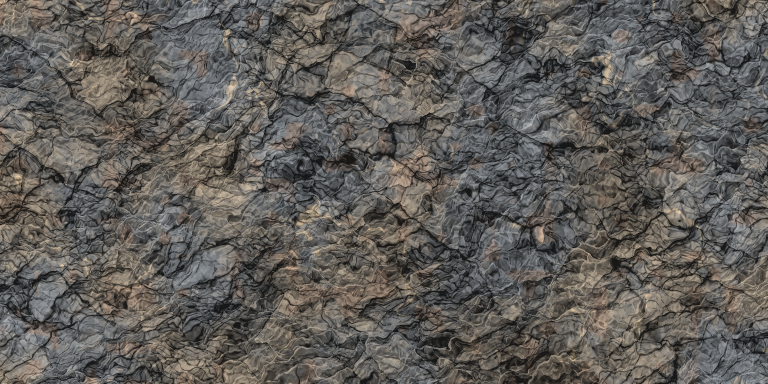
Reproduce this texture procedurally as a WebGL 2 fragment shader.

```glsl
#version 300 es
precision highp float;
// A weathered cliff face of broken grey stone: tilted Voronoi facets are
// stacked over several scales into a height field, lit from the upper left,
// then tinted and cut by dark cracks and thin pale mineral veins.

#define BASE_TONE 0.422
#define SHADE_GAIN 0.118
#define ALBEDO_GAIN 0.085
#define GRAIN_GAIN 0.17
#define CRACK_DEPTH 0.20
#define SHADOW_DEPTH 0.13
#define VEIN_GAIN 0.17
#define FACET_FREQ 6.0
#define LEDGE_STEP 0.22
#define LIGHT_DIR vec2(-0.45, 0.89)

uniform vec2 u_resolution;
out vec4 fragColor;

vec3 hash3(vec2 p) {
  vec3 a = fract(p.xyx * vec3(0.1031, 0.1030, 0.0973));
  a += dot(a, a.yxz + 33.33);
  return fract((a.xxy + a.yzz) * a.zyx);
}

float noise(vec2 p) {
  vec2 i = floor(p), f = fract(p);
  f = f * f * (3.0 - 2.0 * f);
  float low = mix(hash3(i).x, hash3(i + vec2(1, 0)).x, f.x);
  float high = mix(hash3(i + vec2(0, 1)).x, hash3(i + vec2(1, 1)).x, f.x);
  return mix(low, high, f.y);
}

float fbm(vec2 p) {
  float sum = 0.0, amp = 0.533;
  for (int i = 0; i < 4; i++) {
    sum += amp * noise(p);
    p = mat2(1.6, 1.2, -1.2, 1.6) * p + 17.3;
    amp *= 0.5;
  }
  return sum;
}

mat2 rotation(float a) {
  return mat2(cos(a), sin(a), -sin(a), cos(a));
}

// One layer of tilted plates: height, distance to the border, plate value
vec3 facet(vec2 p) {
  vec2 cell = floor(p);
  float nearest = 9.0, second = 9.0;
  vec3 plate = vec3(0.0);
  for (int y = -1; y <= 1; y++)
    for (int x = -1; x <= 1; x++) {
      vec2 id = cell + vec2(x, y);
      vec3 rnd = hash3(id + 60.0);
      vec2 rel = p - id - rnd.xy;
      float d = length(rel);
      if (d < nearest) {
        second = nearest;
        nearest = d;
        vec3 tilt = hash3(id + 211.0) - 0.5;
        plate = vec3(dot(tilt.xy, rel) * 1.3 + tilt.z * LEDGE_STEP, 0.0, rnd.z);
      } else second = min(second, d);
    }
  plate.y = 0.5 * (second - nearest);
  return plate;
}

// Stacked plates: height, crack amount, plate brightness
vec3 relief(vec2 p) {
  vec3 sum = vec3(0.0);
  float freq = FACET_FREQ;
  for (int i = 0; i < 5; i++) {
    float layer = float(i);
    vec2 q = rotation(0.75 * cos(layer * 2.3) - 0.2) * p * vec2(0.85, 1.2);
    vec3 plate = facet(q * vec2(0.8, 1.25) * freq + layer * 31.7);
    float width = 0.0065 / (1.0 + 0.45 * layer);
    float open = smoothstep(0.48, 0.72, noise(p * 9.0 + layer * 13.1));
    float crack = open * (1.0 - smoothstep(0.0, width, plate.y / freq));
    sum.x += plate.x / freq;
    if (i < 4) sum.y = max(sum.y, crack);
    sum.z += plate.z - 0.5;
    freq *= 1.95;
  }
  return sum;
}

vec3 rock(vec2 p) {
  // Bend the strata, then roughen the plate borders
  vec2 q = p + 0.14 * vec2(fbm(p * 2.5 + 5.0), fbm(p * 2.5 + 41.0));
  q += 0.022 * (vec2(noise(p * 27.0), noise(p * 27.0 + 73.0)) - 0.5);
  q += 0.008 * (vec2(noise(p * 75.0 + 9.0), noise(p * 75.0 + 51.0)) - 0.5);

  // Facing light, and shade below ledges
  vec3 here = relief(q);
  float slope = (here.x - relief(q + LIGHT_DIR * 0.004).x) / 0.004;
  float shade = slope / sqrt(1.0 + slope * slope);
  float rise = relief(q + LIGHT_DIR * 0.016).x - here.x;
  float shadow = smoothstep(0.008, 0.035, rise);

  float grain = 0.6 * noise(p * 120.0) + 0.4 * noise(p * 230.0 + 7.0) - 0.5;
  float patches = fbm(p * 3.2 + 90.0) - 0.5;
  float tone = BASE_TONE + SHADE_GAIN * shade + ALBEDO_GAIN * here.z
             + GRAIN_GAIN * grain + 0.12 * patches;
  tone -= CRACK_DEPTH * here.y + SHADOW_DEPTH * shadow;

  // Pale veins gathered in patches
  float ridge = abs(fbm(q * vec2(6.0, 5.0) + 23.0) - 0.5);
  float vein = (1.0 - smoothstep(0.003, 0.018, ridge))
             * smoothstep(0.45, 0.68, noise(p * 5.0 + 37.0))
             * smoothstep(0.25, 0.6, noise(p * 38.0));
  tone += VEIN_GAIN * vein;

  // Blue-grey to tan, with a little rust
  float warmth = smoothstep(0.28, 0.74, fbm(p * 3.7 + 140.0) + 0.10 * here.z);
  vec3 tint = mix(vec3(0.95, 0.99, 1.03), vec3(1.09, 1.0, 0.88), warmth);
  tint = mix(tint, vec3(1.16, 1.0, 0.78), 0.7 * vein);
  float rust = smoothstep(0.70, 0.85, noise(p * 21.0 + 61.0));
  tint = mix(tint, vec3(1.18, 0.96, 0.82), 0.5 * rust);
  return clamp(tone, 0.09, 0.82) * tint;
}

void main() {
  vec3 sum = vec3(0.0);
  for (int k = 0; k < 4; k++) {
    vec2 offset = vec2(k & 1, k >> 1) * 0.5 - 0.25;
    sum += rock((gl_FragCoord.xy + offset) / u_resolution.y);
  }
  fragColor = vec4(sum * 0.25, 1.0);
}
```
